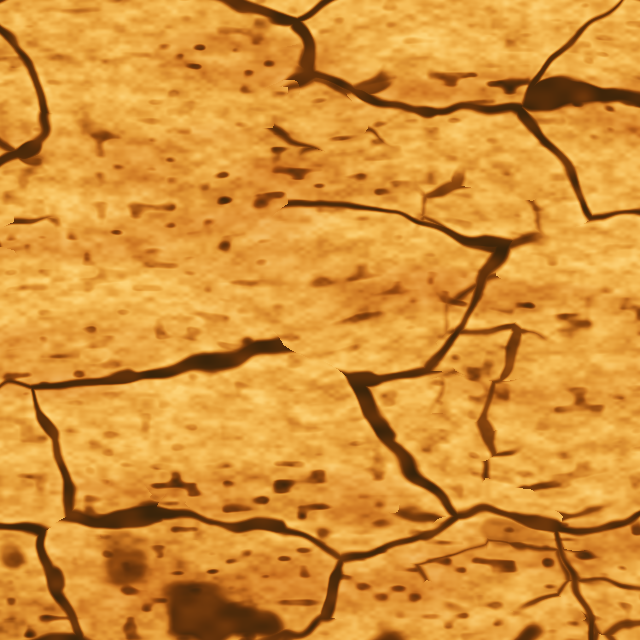
This texture is drawn by a three.js fragment shader. Its source:

```glsl
// Golden etched mineral surface with dark, wandering grain boundaries and rusty streaks.
varying vec2 vUv;

const vec3 INK = vec3(0.20, 0.13, 0.04);
const vec3 UMBER = vec3(0.38, 0.19, 0.04);
const vec3 BROWN = vec3(0.57, 0.29, 0.06);
const vec3 OCHRE = vec3(0.80, 0.48, 0.14);
const vec3 AMBER = vec3(0.90, 0.62, 0.22);
const vec3 GOLD = vec3(0.96, 0.73, 0.33);
const vec3 STRAW = vec3(0.99, 0.82, 0.46);
const vec3 RUST = vec3(0.78, 0.36, 0.08);

float hash(vec2 p) {
  return fract(sin(dot(p, vec2(127.1, 311.7))) * 43758.545);
}

vec2 hash2(vec2 p) {
  return vec2(hash(p), hash(p + 57.3));
}

float noise(vec2 p) {
  vec2 i = floor(p);
  vec2 f = fract(p);
  f = f * f * (3.0 - 2.0 * f);
  float low = mix(hash(i), hash(i + vec2(1.0, 0.0)), f.x);
  float high = mix(hash(i + vec2(0.0, 1.0)), hash(i + 1.0), f.x);
  return mix(low, high, f.y);
}

vec2 wobble(vec2 p, float frequency, float amount) {
  vec2 q = p * frequency;
  return amount * (vec2(noise(q), noise(q + 41.7)) - 0.5);
}

// Maps a tone from 0 (ink) to 1 (gold) and beyond (straw)
vec3 ramp(float tone) {
  float t = tone * 5.0;
  vec3 c = mix(INK, UMBER, clamp(t, 0.0, 1.0));
  c = mix(c, BROWN, clamp(t - 1.0, 0.0, 1.0));
  c = mix(c, OCHRE, clamp(t - 2.0, 0.0, 1.0));
  c = mix(c, AMBER, clamp(t - 3.0, 0.0, 1.0));
  c = mix(c, GOLD, clamp(t - 4.0, 0.0, 1.0));
  return mix(c, STRAW, clamp(t - 5.0, 0.0, 1.0));
}

// Soft Voronoi borders; a share of them is dropped so that lines end openly
float boundaries(vec2 uv, vec2 scale, float seed, float keep, float halfWidth, float blur) {
  vec2 p = uv * scale + seed;
  vec2 home = floor(p);
  vec2 nearCell = home;
  vec2 toNear = vec2(0.0);
  float best = 100.0;
  for (int y = -1; y <= 1; y++) {
    for (int x = -1; x <= 1; x++) {
      vec2 cell = home + vec2(float(x), float(y));
      vec2 offset = cell + 0.1 + 0.8 * hash2(cell) - p;
      float d = dot(offset, offset);
      if (d < best) {
        best = d;
        nearCell = cell;
        toNear = offset;
      }
    }
  }
  float line = 0.0;
  for (int y = -2; y <= 2; y++) {
    for (int x = -2; x <= 2; x++) {
      vec2 cell = home + vec2(float(x), float(y));
      vec2 offset = cell + 0.1 + 0.8 * hash2(cell) - p;
      vec2 span = offset - toNear;
      if (dot(span, span) > 0.0001) {
        vec2 normal = normalize(span);
        float d = dot(0.5 * (offset + toNear), normal) / length(normal * scale);
        float pick = hash(cell + nearCell + 3.7);
        float w = halfWidth * (0.7 + 0.4 * pick / keep);
        float edge = 1.0 - smoothstep(w - blur, w + blur, d);
        line = max(line, edge * step(pick, keep));
      }
    }
  }
  return line;
}

void main() {
  vec2 uv = vUv;
  vec2 bent = uv + wobble(uv, 7.0, 0.065) + wobble(uv, 28.0, 0.016);
  float low = 1.0 - smoothstep(0.0, 0.32, uv.y);

  // Golden ground: horizontal streaks, grain and broad shading
  vec2 flow = uv + wobble(uv, 5.0, 0.04);
  float tone = 0.92 + 0.22 * (noise(flow * vec2(14.0, 45.0)) - 0.5);
  tone += 0.32 * (noise(flow * vec2(50.0, 92.0)) - 0.5);
  tone += 0.18 * (noise(uv * vec2(110.0, 165.0)) - 0.5);
  tone += 0.14 * (noise(uv * vec2(3.0, 5.0) + 8.0) - 0.5);

  // Brown specks and rusty bands, denser towards the bottom
  float speck = smoothstep(0.66, 0.95, noise(flow * vec2(36.0, 70.0) + 19.0));
  float band = smoothstep(0.58, 0.85, noise(flow * vec2(2.5, 13.0) + 5.0));
  float stain = clamp(band + 0.5 * low, 0.0, 1.0);
  tone -= speck * (0.25 + 0.4 * stain);
  tone -= 0.22 * stain * noise(flow * vec2(22.0, 48.0) + 31.0);

  // Large grain outlines, small broken loops and dark smudges
  float swell = smoothstep(0.62, 0.92, noise(uv * 21.0 + 3.0));
  float width = mix(0.003, 0.0105, noise(uv * 8.0 + 14.0)) + 0.009 * swell;
  float lines = boundaries(bent, vec2(2.5, 4.8), 7.0, 0.62, width, 0.0045);
  float halo = boundaries(bent, vec2(2.5, 4.8), 7.0, 0.62, width + 0.011, 0.006);
  float region = smoothstep(0.58, 0.72, noise(uv * vec2(4.0, 6.0) + 23.0));
  float loops = boundaries(bent, vec2(9.0, 14.0), 29.0, 0.5, 0.7 * width, 0.0045);
  float smudge = smoothstep(0.72, 0.86, noise(bent * vec2(10.0, 18.0) + 61.0)) * low;
  float dark = max(max(lines, 0.85 * loops * region), smudge);

  tone += 0.08 * (halo - lines);
  float core = 0.02 + 0.26 * noise(uv * vec2(34.0, 46.0) + 77.0);
  tone = mix(tone, core, dark);

  vec3 color = ramp(tone);
  color = mix(color, RUST, 0.35 * stain * (1.0 - dark) * noise(flow * vec2(9.0, 26.0)));
  gl_FragColor = vec4(color, 1.0);
}
```
